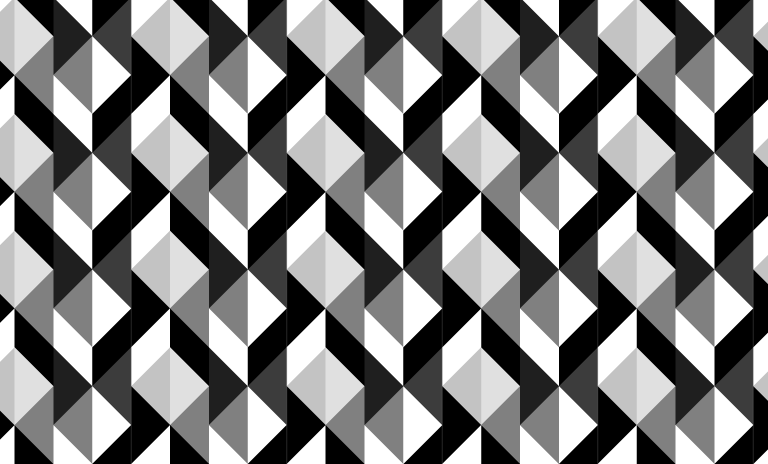
Reproduce this pattern procedurally as a Shadertoy shader.

```glsl
// Grey geometric pattern of folded vertical strips, cut by diagonals into diamonds and chevrons.

const float STRIPS_ACROSS = 19.75;          // four strips make one repeat
const vec2  ORIGIN = vec2(0.627, 0.07);     // phase, in strip widths from the top left
const float REPEAT_HEIGHT = 3.0;            // in strip widths
const int   AA = 4;                         // samples per pixel side

// Greys of one strip: first triangle, second triangle, slanted band
vec3 stripTones(float strip) {
    if (strip < 0.5) return vec3(0.765, 0.0, 1.0);
    if (strip < 1.5) return vec3(0.88, 0.5, 0.0);
    if (strip < 2.5) return vec3(0.12, 0.5, 1.0);
    return vec3(0.235, 1.0, 0.0);
}

// Picks the facet at a height within a strip; side runs 0..1 from the first triangle's base
float facetTone(float side, float height, vec3 tones) {
    float slanted = mod(height - side, REPEAT_HEIGHT);
    if (slanted < 2.0 - 2.0 * side) return tones.x;
    return slanted < 2.0 ? tones.y : tones.z;
}

// Faint light hairline where one repeat meets the next
float seam(float x, float halfWidth) {
    float d = abs(fract(x / 4.0 + 0.5) - 0.5) * 4.0;
    return step(d, halfWidth);
}

float pattern(vec2 p) {
    float strip = mod(floor(p.x), 4.0);
    float across = fract(p.x);
    // The outer two strips mirror the inner two
    bool mirrored = strip < 0.5 || strip > 2.5;
    float side = mirrored ? 1.0 - across : across;
    float tone = facetTone(side, p.y, stripTones(strip));
    return mix(tone, 0.5, 0.3 * seam(p.x, 0.012));
}

void mainImage(out vec4 fragColor, in vec2 fragCoord) {
    float scale = STRIPS_ACROSS / iResolution.x;
    float sum = 0.0;

    // Average a grid of samples to smooth every edge
    for (int j = 0; j < AA; j++) {
        for (int i = 0; i < AA; i++) {
            vec2 jitter = (vec2(i, j) + 0.5) / float(AA) - 0.5;
            vec2 q = fragCoord + jitter;
            q.y = iResolution.y - q.y;
            sum += pattern(q * scale + ORIGIN);
        }
    }
    fragColor = vec4(vec3(sum / float(AA * AA)), 1.0);
}
```
